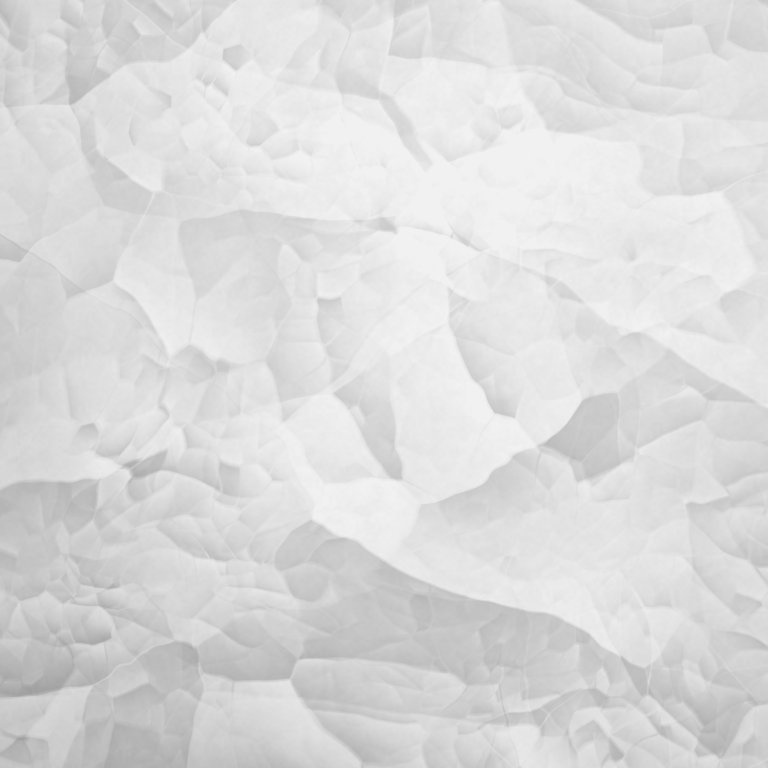
Give the GLSL for this texture, as a WebGL 2 fragment shader.

```glsl
#version 300 es
precision highp float;
// Crumpled white paper under soft light from the upper right.
// Layers of warped, stretched Voronoi cells act as facets; each cell border is
// a fold lit on one side and shaded on the other, fading into the facet.

uniform vec2 u_resolution;
out vec4 fragColor;

const float FOLD_SOFTNESS = 0.0024;  // width of a fold line, canvas units
const int LAYERS = 5;

float hash(vec2 p) {
  vec3 q = fract(p.xyx * vec3(0.1031, 0.1030, 0.0973));
  q += dot(q, q.yzx + 33.33);
  return fract((q.x + q.y) * q.z);
}

vec2 hash2(vec2 p) {
  return vec2(hash(p), hash(p + vec2(37.7, 91.3)));
}

float noise(vec2 p) {
  vec2 cell = floor(p), f = fract(p);
  f = f * f * (3.0 - 2.0 * f);
  float low = mix(hash(cell), hash(cell + vec2(1, 0)), f.x);
  float high = mix(hash(cell + vec2(0, 1)), hash(cell + vec2(1, 1)), f.x);
  return mix(low, high, f.y);
}

vec2 noise2(vec2 p) {
  return vec2(noise(p), noise(p + vec2(53.1, 17.9))) - 0.5;
}

mat2 rotation(float angle) {
  float c = cos(angle), s = sin(angle);
  return mat2(c, s, -s, c);
}

// Bends straight folds into irregular ones.
vec2 warp(vec2 p) {
  p += 0.13 * noise2(p * 3.2);
  p += 0.035 * noise2(p * 11.0 + 7.0);
  return p + 0.007 * noise2(p * 42.0 + 19.0);
}

// Signed light of one facet layer; softness is in cell units.
float foldLight(vec2 p, vec2 light, float softness) {
  vec2 home = floor(p), f = fract(p);
  vec2 nearest = vec2(0), nearestId = home;
  float best = 1e3;
  for (int y = -1; y <= 1; y++)
  for (int x = -1; x <= 1; x++) {
    vec2 offset = vec2(x, y);
    vec2 r = offset + hash2(home + offset) - f;
    if (dot(r, r) < best) {
      best = dot(r, r);
      nearest = r;
      nearestId = home + offset;
    }
  }

  float shade = 0.0, glint = 0.0, border = 1e3;
  for (int y = -2; y <= 2; y++)
  for (int x = -2; x <= 2; x++) {
    vec2 id = nearestId + vec2(x, y);
    vec2 r = id - home + hash2(id) - f;
    vec2 gap = r - nearest;
    if (dot(gap, gap) < 1e-5) continue;
    vec2 across = normalize(gap);
    float d = max(dot(0.5 * (nearest + r), across), 0.0);
    // The pair hash is shared by both sides, so the fold flips sign across it.
    vec2 pair = hash2(nearestId + id + 0.5);
    float strength = pair.x * pair.x * pair.x * 1.7;
    float bend = pair.y < 0.3 ? -1.0 : 1.0;
    shade += bend * strength * dot(across, light) * exp(-4.2 * d);
    glint += strength * (pair.y - 0.25) * exp(-d / softness);
    border = min(border, d);
  }
  vec2 tilt = hash2(nearestId + 71.0) - 0.5;
  shade += 0.45 * tilt.x + 0.5 * dot(tilt, nearest);
  return shade * smoothstep(0.0, softness, border) + 0.22 * glint;
}

// Sum of all fold layers, from large bends to small wrinkles.
float crumple(vec2 p, vec2 light) {
  vec2 bent = warp(p);
  float total = 0.0, scale = 3.2, weight = 0.125;
  for (int i = 0; i < LAYERS; i++) {
    float k = float(i);
    mat2 turn = rotation(0.75 + 1.9 * k);
    vec2 q = turn * bent * vec2(1.0, 0.9) * scale;
    q.x *= 0.62;
    float patches = smoothstep(0.2, 0.75, noise(p * 4.5 + 13.0 * k));
    float presence = mix(1.0, 0.25 + patches, min(0.35 * k, 1.0));
    total += weight * presence * foldLight(q + 23.0 * k, turn * light, FOLD_SOFTNESS * scale);
    scale *= 1.85;
    weight *= 0.83;
  }
  return total;
}

void main() {
  vec2 p = gl_FragCoord.xy / min(u_resolution.x, u_resolution.y);
  vec2 light = normalize(vec2(0.45, 0.9));

  // Broad falloff away from the lit area, with gentle undulation.
  vec2 away = p - vec2(0.68, 0.72);
  float tone = 0.905 - 0.16 * dot(away, away);
  tone += 0.035 * (noise(p * 5.0 + 3.0) - 0.5);

  // Folds are calmer toward the upper right; highlights are compressed.
  float calm = smoothstep(0.95, 1.75, p.x + p.y);
  float folds = crumple(p, light) * mix(1.0, 0.5, calm);
  tone += folds > 0.0 ? 0.08 * (1.0 - exp(-folds * 9.0)) : 0.22 * (1.0 - exp(folds * 4.8));
  tone -= folds > 0.0 ? 0.0 : 0.44 * (1.0 - exp(folds * 4.8));

  // Fine paper fibre.
  tone += 0.014 * (noise(p * 230.0) - 0.5) + 0.012 * (noise(p * 90.0) - 0.5);
  fragColor = vec4(vec3(clamp(tone, 0.55, 0.945)), 1.0);
}
```
